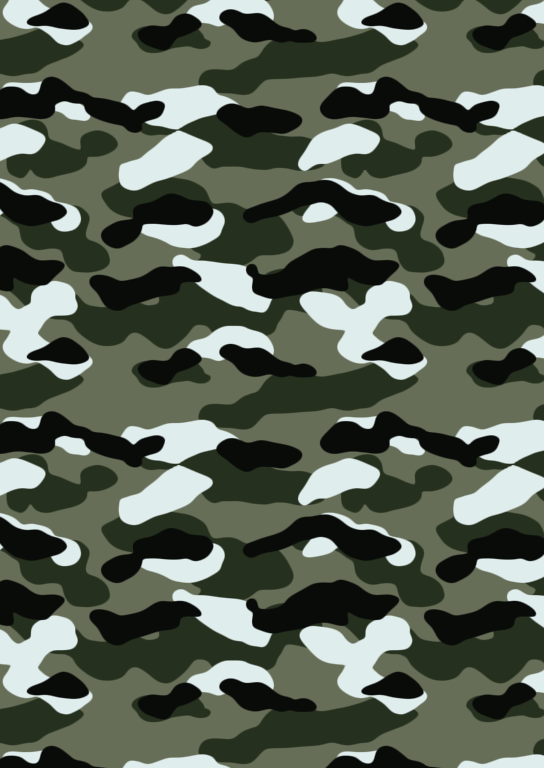
Reproduce this pattern procedurally as a Shadertoy shader.

```glsl
// Woodland camouflage: dark green, pale and black patches over a grey-green base.
// Each patch is a chain of smoothly merged lobes on a jittered grid, and the
// whole design wraps on a square tile that repeats across and down the canvas.

const float TILES_ACROSS = 1.626;
const float MERGE = 60.0;      // higher values give tighter joins between lobes
const int LOBES = 5;

const vec3 GREY_GREEN = vec3(0.40, 0.43, 0.34);
const vec3 DARK_GREEN = vec3(0.15, 0.19, 0.12);
const vec3 PALE = vec3(0.88, 0.93, 0.93);
const vec3 BLACK = vec3(0.035, 0.045, 0.035);

// Three random values from a cell and a seed
vec3 hash3(vec2 cell, float seed) {
    uvec3 v = uvec3(vec3(cell, seed)) * 1664525u + 1013904223u;
    for (int i = 0; i < 2; i++) {
        v.x += v.y * v.z;
        v.y += v.z * v.x;
        v.z += v.x * v.y;
        v ^= v >> 16u;
    }
    return vec3(v & 0xffffu) / 65535.0;
}

// Smooth noise, centred on zero, wrapping once per tile
vec2 tileNoise(vec2 p, vec2 cells, float seed) {
    vec2 g = p * cells;
    vec2 i = floor(g);
    vec2 f = fract(g);
    f = f * f * f * (f * (f * 6.0 - 15.0) + 10.0);
    vec2 a = hash3(mod(i, cells), seed).xy;
    vec2 b = hash3(mod(i + vec2(1, 0), cells), seed).xy;
    vec2 c = hash3(mod(i + vec2(0, 1), cells), seed).xy;
    vec2 d = hash3(mod(i + vec2(1, 1), cells), seed).xy;
    return mix(mix(a, b, f.x), mix(c, d, f.x), f.y) - 0.5;
}

// Summed influence of one chain of lobes; p is relative to its centre
float lobeChain(vec2 p, vec2 id, float halfLength, float radius, float seed) {
    vec3 shape = hash3(id, seed + 20.0);
    float size = mix(0.65, 1.35, shape.x);
    float slope = (shape.y - 0.5) * 0.7;
    float sum = 0.0;
    for (int i = 0; i < LOBES; i++) {
        vec3 r = hash3(id, seed + 21.0 + float(i));
        float t = 2.0 * float(i) / float(LOBES - 1) - 1.0;
        vec2 centre = vec2(t * halfLength, t * slope * halfLength);
        centre += (r.xy - 0.5) * radius * vec2(1.0, 2.2);
        float lobeRadius = radius * mix(0.65, 1.4, r.z) * (1.0 - 0.25 * t * t);
        float d = length((p - centre * size) * vec2(0.75, 1.0)) - lobeRadius * size;
        sum += exp(-MERGE * d);
    }
    return sum;
}

// Signed distance to a layer of patches, negative inside
float patchLayer(vec2 p, vec2 cells, float halfLength, float radius, float seed) {
    // Bend the outlines into soft waves
    p += tileNoise(p, vec2(7, 9), seed + 40.0) * vec2(0.055, 0.04);
    p += tileNoise(p, vec2(15, 20), seed + 41.0) * vec2(0.020, 0.016);

    vec2 home = floor(p * cells);
    float sum = 1e-8;
    for (int y = -1; y <= 1; y++) {
        for (int x = -1; x <= 1; x++) {
            vec2 cell = home + vec2(x, y);
            vec2 id = mod(cell, cells);
            vec2 jitter = (hash3(id, seed).xy - 0.5) * vec2(0.5, 0.55);
            vec2 centre = (cell + 0.5 + jitter) / cells;
            sum += lobeChain(p - centre, id, halfLength, radius, seed);
        }
    }
    return -log(sum) / MERGE;
}

// Paint a colour wherever the distance is negative, with a smooth edge
vec3 paint(vec3 under, vec3 over, float d) {
    float edge = max(fwidth(d), 1e-5) * 0.8;
    return mix(over, under, smoothstep(-edge, edge, d));
}

void mainImage(out vec4 fragColor, in vec2 fragCoord) {
    vec2 p = fragCoord / iResolution.x * TILES_ACROSS;

    vec3 color = GREY_GREEN;
    color = paint(color, DARK_GREEN, patchLayer(p, vec2(3, 4), 0.14, 0.049, 100.0));
    color = paint(color, PALE, patchLayer(p + vec2(0.13, 0.07), vec2(2, 5), 0.12, 0.035, 200.0));
    color = paint(color, BLACK, patchLayer(p + vec2(0.05, 0.16), vec2(3, 4), 0.10, 0.027, 300.0));

    fragColor = vec4(color, 1.0);
}
```
